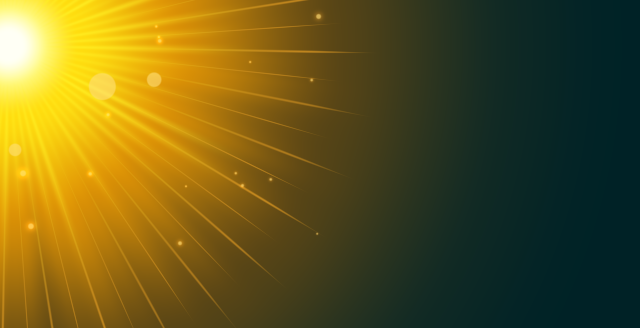
Write a WebGL 2 fragment shader that draws this background.

```glsl
#version 300 es
precision highp float;

uniform vec2 u_resolution;
out vec4 fragColor;

// Lengths are in canvas heights, angles in degrees below the horizontal
const vec2 SUN = vec2(0.025, 0.86);
const vec3 WHITE = vec3(1.0, 1.0, 0.96);
const vec3 PALE = vec3(1.0, 0.98, 0.5);
const vec3 YELLOW = vec3(1.0, 0.87, 0.06);
const vec3 AMBER = vec3(0.88, 0.58, 0.02);
const vec3 OCHRE = vec3(0.37, 0.28, 0.08);
const vec3 PINE = vec3(0.08, 0.17, 0.14);
const vec3 TEAL = vec3(0.0, 0.135, 0.15);

const float RAY_STEP = 5.0;
const float RAY_START = 1.1;
const vec2 RAY_LENGTH = vec2(1.03, 1.14);     // short, long
const vec2 RAY_WIDTH = vec2(0.0012, 0.0036);
const vec2 RAY_STRENGTH = vec2(0.6, 0.75);
const vec2 RAY_FADE_IN = vec2(0.3, 0.8);
const vec3 RAY_INNER = vec3(1.0, 0.95, 0.15);
const vec3 RAY_OUTER = vec3(0.84, 0.58, 0.13);
const float WEDGE_STRENGTH = 0.65;
const float BEAM_SCALE = 0.08;
const float BEAM_DEPTH = 0.25;

const vec3 LARGE_DISC = vec3(0.312, 0.736, 0.041);   // centre, radius
const vec3 MEDIUM_DISC = vec3(0.47, 0.757, 0.022);
const vec3 LOW_DISC = vec3(0.046, 0.543, 0.019);
const vec3 DISC_COLOUR = vec3(1.0, 0.88, 0.48);
const vec3 HALO_COLOUR = vec3(0.9, 0.55, 0.12);
const int SPARK_COUNT = 20;
const vec2 SPARK_ANGLE = vec2(-8.0, 84.0);
const vec2 SPARK_REACH = vec2(0.35, 1.2);
const vec2 SPARK_SIZE = vec2(0.002, 0.009);

float hash(float n) {
    return fract(sin(n * 127.1 + 11.7) * 4375.85);
}

// One-dimensional gradient noise
float gradientNoise(float x) {
    float i = floor(x);
    float f = x - i;
    float u = f * f * f * (f * (f * 6.0 - 15.0) + 10.0);
    float left = (hash(i) * 2.0 - 1.0) * f;
    float right = (hash(i + 1.0) * 2.0 - 1.0) * (f - 1.0);
    return mix(left, right, u);
}

// Radial colour ramp from the sun to the far shade
vec3 glowRamp(float d) {
    vec3 c = mix(WHITE, PALE, smoothstep(0.04, 0.13, d));
    c = mix(c, YELLOW, smoothstep(0.09, 0.22, d));
    c = mix(c, AMBER, smoothstep(0.2, 0.55, d));
    c = mix(c, OCHRE, smoothstep(0.44, 1.03, d));
    c = mix(c, PINE, smoothstep(0.88, 1.55, d));
    return mix(c, TEAL, smoothstep(1.35, 1.9, d));
}

float disc(vec2 p, vec2 centre, float radius, float pixel) {
    return 1.0 - smoothstep(radius - pixel, radius + pixel, length(p - centre));
}

void main() {
    vec2 p = gl_FragCoord.xy / u_resolution.y;
    float pixel = 1.0 / u_resolution.y;
    vec2 toPoint = p - SUN;
    float d = length(toPoint);
    float angle = degrees(atan(-toPoint.y, toPoint.x));

    // Soft beams stretch the ramp by angle
    float beam = gradientNoise(angle * BEAM_SCALE) + 0.3 * gradientNoise(angle * BEAM_SCALE * 3.0);
    float beamReach = smoothstep(0.05, 0.5, d) * (1.0 - smoothstep(0.7, 1.2, d));
    vec3 colour = glowRamp(d * (1.0 - BEAM_DEPTH * beam * beamReach));

    // Broad wedges near the sun, each of its own strength and reach
    float turn = (angle - RAY_START) / RAY_STEP;
    float id = round(turn);
    float across = abs(turn - id);
    float vigour = hash(id + 0.5);
    float wedge = pow(1.0 - smoothstep(0.0, 0.5, across), 1.5) * mix(0.3, 1.0, vigour);
    wedge *= smoothstep(0.1, 0.22, d) * (1.0 - smoothstep(0.2, mix(0.5, 0.85, vigour), d));
    colour = mix(colour, RAY_INNER, WEDGE_STRENGTH * wedge);

    // Tapered streaks, alternately short and long, brightest near their ends
    float isLong = 1.0 - mod(abs(id), 2.0);
    float along = d / mix(RAY_LENGTH.x, RAY_LENGTH.y, isLong);
    float width = mix(RAY_WIDTH.x, RAY_WIDTH.y, isLong);
    width *= smoothstep(0.2, 0.75, along) * (1.0 - smoothstep(0.78, 1.0, along));
    float ray = 1.0 - smoothstep(0.0, width + 0.8 * pixel, across * radians(RAY_STEP) * d);
    ray *= smoothstep(RAY_FADE_IN.x, RAY_FADE_IN.y, along) * (1.0 - smoothstep(0.8, 1.0, along));
    ray *= mix(RAY_STRENGTH.x, RAY_STRENGTH.y, isLong) * mix(0.75, 1.1, vigour);
    colour = mix(colour, mix(RAY_INNER, RAY_OUTER, smoothstep(0.3, 0.75, along)), ray);

    // Large translucent discs
    float discs = max(disc(p, LARGE_DISC.xy, LARGE_DISC.z, pixel),
                      disc(p, MEDIUM_DISC.xy, MEDIUM_DISC.z, pixel));
    discs = max(discs, disc(p, LOW_DISC.xy, LOW_DISC.z, pixel));
    colour = mix(colour, DISC_COLOUR, 0.6 * discs);

    // Small sparks with halos, fanned out around the sun
    for (int i = 0; i < SPARK_COUNT; i++) {
        float n = float(i) * 3.0;
        float a = radians(mix(SPARK_ANGLE.x, SPARK_ANGLE.y, pow(hash(n + 0.3), 1.4)));
        float reach = mix(SPARK_REACH.x, SPARK_REACH.y, hash(n + 1.3));
        float size = mix(SPARK_SIZE.x, SPARK_SIZE.y, pow(hash(n + 2.3), 2.0));
        vec2 centre = SUN + reach * vec2(cos(a), -sin(a));
        float q = length(p - centre) / (size * 1.8);
        colour += HALO_COLOUR * 0.25 * exp(-q * q);
        colour = mix(colour, DISC_COLOUR, 0.6 * disc(p, centre, size, pixel));
    }

    fragColor = vec4(clamp(colour, 0.0, 1.0), 1.0);
}
```
